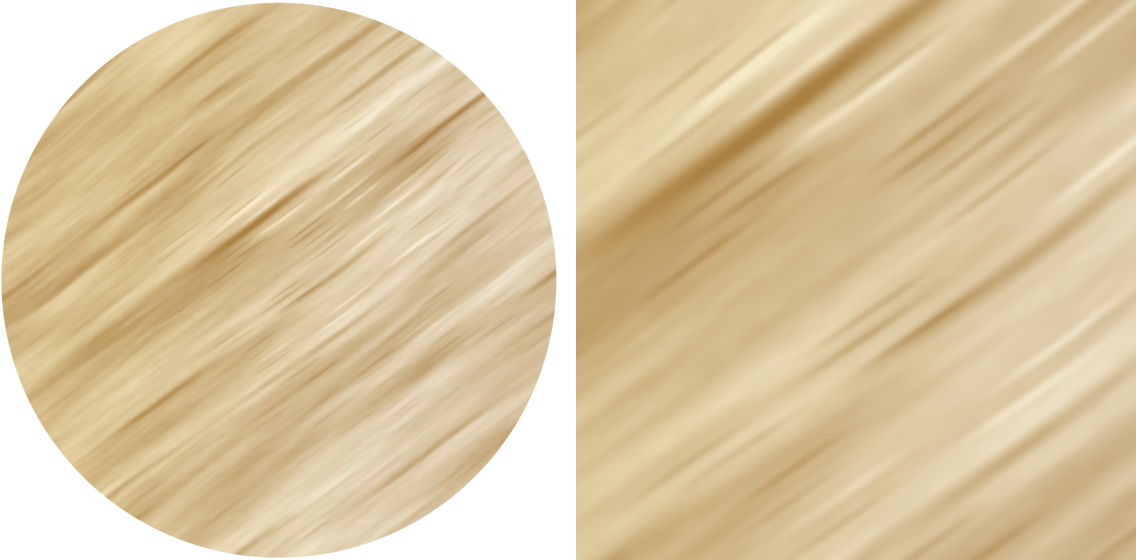
Left, the full canvas; right, a detail of the centre.
A Shadertoy shader for this texture:

```glsl
// Disc of pale oak with diagonal grain on a white ground
#define CENTER vec2(0.498, 0.4995)
#define RADIUS 0.4955
#define EDGE 0.0015
#define GRAIN_ANGLE 0.655
#define BASE_TONE 0.68
#define STREAK_DEPTH 0.75
#define PORE_DEPTH 0.50
#define SHEEN 0.55
#define DARK_WOOD vec3(0.765, 0.650, 0.465)
#define LIGHT_WOOD vec3(0.898, 0.838, 0.715)
#define YELLOW_TINT vec3(1.0, 0.985, 0.905)

float hash(vec2 p) {
    vec3 q = fract(p.xyx * vec3(0.1031, 0.1030, 0.0973));
    q += dot(q, q.yzx + 33.33);
    return fract((q.x + q.y) * q.z);
}

float noise(vec2 p) {
    vec2 cell = floor(p), f = fract(p);
    f = f * f * (3.0 - 2.0 * f);
    float low = mix(hash(cell), hash(cell + vec2(1, 0)), f.x);
    float high = mix(hash(cell + vec2(0, 1)), hash(cell + vec2(1, 1)), f.x);
    return mix(low, high, f.y);
}

// Zero-centred noise, stretched by a low frequency along the grain
float fibre(vec2 g, float along, float across, float seed) {
    return noise(g * vec2(along, across) + seed) - 0.5;
}

// Scattered tapered strokes, one per cell of staggered rows
float strokes(vec2 g, vec2 freq, float density, float seed) {
    vec2 q = g * freq + seed;
    float row = floor(q.y);
    q.x += 7.0 * hash(vec2(row, seed));
    vec2 cell = vec2(floor(q.x), row);
    float present = step(hash(cell + seed), density);
    vec2 d = fract(q) - 0.5;
    d.y += 0.3 * (hash(cell + 19.7) - 0.5) + 0.12 * d.x;
    float taper = smoothstep(0.5, 0.05, abs(d.x));
    return present * taper * smoothstep(0.32, 0.0, abs(d.y));
}

float woodTone(vec2 g, vec2 uv) {
    // Broad bands down to fine fibres
    float tone = BASE_TONE;
    tone += 0.50 * fibre(g, 1.2, 7.0, 3.0);
    tone += 0.75 * fibre(g, 2.2, 27.0, 11.0);
    tone += 0.60 * fibre(g, 5.0, 62.0, 27.0);
    tone += 0.35 * fibre(g, 11.0, 130.0, 41.0);
    tone += 0.12 * fibre(g, 60.0, 170.0, 63.0);

    // Long dark growth lines
    float lines = smoothstep(0.18, 0.46, fibre(g, 1.7, 31.0, 77.0));
    lines *= 0.6 + 0.8 * noise(g * vec2(8.0, 50.0));
    tone -= STREAK_DEPTH * lines;
    tone -= 0.9 * STREAK_DEPTH * strokes(g, vec2(2.4, 34.0), 0.22, 5.0);

    // Short pores and bright flecks, densest right of the middle
    float heart = smoothstep(0.42, 0.08, length((uv - vec2(0.60, 0.57)) * vec2(0.9, 1.1)));
    float patchy = 0.35 + 0.65 * heart;
    tone -= PORE_DEPTH * patchy * strokes(g, vec2(8.0, 75.0), 0.30, 31.0);
    tone += SHEEN * heart * strokes(g, vec2(6.0, 60.0), 0.30, 53.0);
    return tone;
}

vec3 wood(vec2 uv) {
    // Turn into grain space: x along the fibres, y across them
    float c = cos(GRAIN_ANGLE), s = sin(GRAIN_ANGLE);
    vec2 g = vec2(c * uv.x + s * uv.y, c * uv.y - s * uv.x);
    g.y += 0.022 * fibre(g, 2.5, 3.0, 8.0) + 0.005 * fibre(g, 9.0, 14.0, 15.0);

    float tone = woodTone(g, uv);
    float pale = smoothstep(0.15, 0.85, uv.x + 0.25 * (0.5 - uv.y));
    tone += 0.16 * (pale - 0.5);
    vec3 color = mix(DARK_WOOD, LIGHT_WOOD, clamp(tone, -0.75, 1.45));
    return color * mix(YELLOW_TINT, vec3(1.0, 1.0, 1.02), pale);
}

void mainImage(out vec4 fragColor, in vec2 fragCoord) {
    vec2 uv = (fragCoord - 0.5 * iResolution.xy) / min(iResolution.x, iResolution.y) + 0.5;
    float disc = smoothstep(EDGE, -EDGE, length(uv - CENTER) - RADIUS);
    fragColor = vec4(mix(vec3(1.0), wood(uv), disc), 1.0);
}
```
